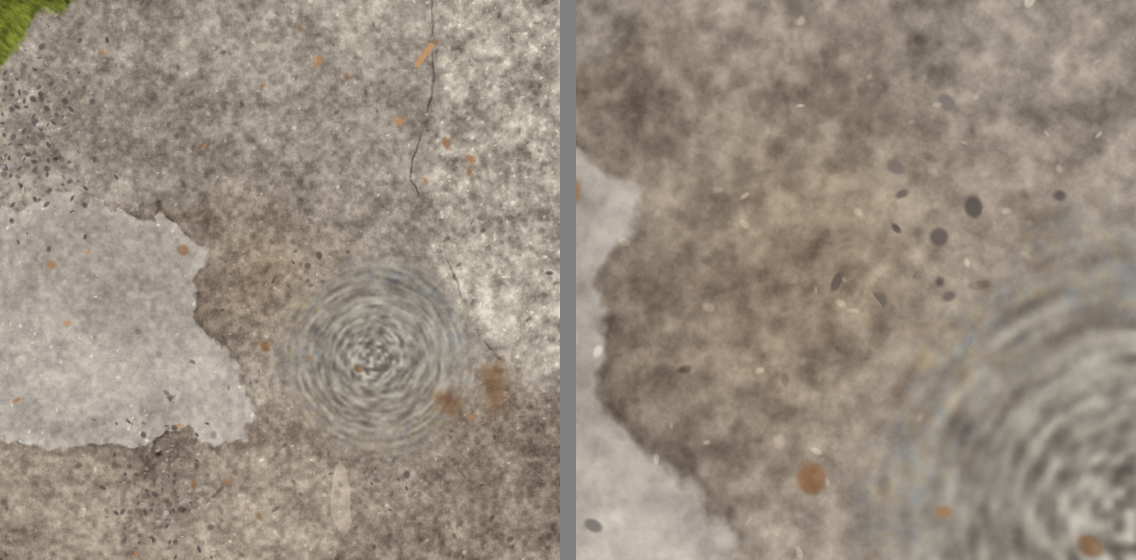
Left, the full canvas; right, a detail of the centre.
Give the GLSL for this texture, as a Shadertoy shader.

```glsl
#define DARK vec3(0.40, 0.36, 0.33)
#define LIGHT vec3(0.77, 0.73, 0.67)
#define GRASS vec3(0.40, 0.43, 0.17)
#define RUST vec3(0.62, 0.42, 0.26)
#define BASE_TONE 0.57
#define GRIT 1.25
#define SWIRL_CENTER vec2(0.67, 0.36)
#define SWIRL_RADIUS 0.19

float hash(vec2 p) {
    vec3 q = fract(vec3(p.xyx) * 0.1031);
    q += dot(q, q.yzx + 33.33);
    return fract((q.x + q.y) * q.z);
}

float noise(vec2 p) {
    vec2 i = floor(p), f = fract(p);
    f = f * f * (3.0 - 2.0 * f);
    return mix(mix(hash(i), hash(i + vec2(1, 0)), f.x),
               mix(hash(i + vec2(0, 1)), hash(i + vec2(1, 1)), f.x), f.y);
}

mat2 rotation(float a) {
    return mat2(cos(a), sin(a), -sin(a), cos(a));
}

// Fractal noise, centred on zero
float fbm(vec2 p) {
    float sum = 0.0, amp = 0.5;
    for (int i = 0; i < 5; i++) {
        sum += amp * (noise(p) - 0.5);
        p = rotation(0.65) * p * 2.03 + 17.3;
        amp *= 0.55;
    }
    return sum;
}

float blob(vec2 p, vec2 center, vec2 size) {
    vec2 q = (p - center) / size;
    return exp(-dot(q, q));
}

float segment(vec2 p, vec2 a, vec2 b) {
    vec2 ab = b - a;
    return length(p - a - ab * clamp(dot(p - a, ab) / dot(ab, ab), 0.0, 1.0));
}

// Scattered oval chips: x is coverage, y is a random shade
vec2 chips(vec2 p, float cells, float density) {
    vec2 g = p * cells, result = vec2(0.0, 0.5);
    float soft = 0.1 + cells / iResolution.y;
    for (int k = 0; k < 9; k++) {
        vec2 id = floor(g) + vec2(k % 3, k / 3) - 1.0;
        if (hash(id + cells) > density) continue;
        float shade = hash(id + 71.7);
        vec2 d = g - id - 0.2 - 0.6 * vec2(hash(id + 3.1), hash(id + 9.4));
        d = rotation(6.28 * shade) * d;
        d.y *= 1.0 + 1.3 * hash(id + 5.8);
        float radius = 0.2 + 0.3 * hash(id + 23.0);
        float cover = smoothstep(radius + soft, radius - soft, length(d));
        if (cover > result.x) result = vec2(cover, shade);
    }
    return result;
}

// Noise smeared along circular arcs
float swirlStreaks(vec2 d) {
    float sum = 0.0;
    for (int i = -3; i <= 3; i++)
        sum += noise(rotation(float(i) * 0.035) * d * 150.0 + 60.0) - 0.5;
    return sum / 7.0;
}

void mainImage(out vec4 fragColor, in vec2 fragCoord) {
    vec2 p = fragCoord / iResolution.y;
    vec2 warp = vec2(fbm(p * 9.0), fbm(p * 9.0 + 40.0));
    vec2 w = p + 0.11 * warp;
    float fine = fbm(p * 95.0), mid = fbm(p * 22.0);

    // Worn concrete, coarser on the right and dirtier below
    float tone = BASE_TONE + 0.7 * fbm(p * 4.0) + 0.65 * mid + GRIT * 0.75 * fine;
    float coarse = smoothstep(0.74, 0.80, w.x) * smoothstep(0.32, 0.42, w.y);
    tone += coarse * (0.08 + 1.1 * fbm(p * 45.0 + 8.0) + 0.6 * fbm(p * 8.0 + 3.0));
    float low = smoothstep(0.36, 0.24, w.y);
    float corner = low * smoothstep(0.72, 0.88, w.x);
    float stain = blob(w, vec2(0.46, 0.51), vec2(0.14, 0.13));
    stain = max(stain, 0.8 * blob(w, vec2(0.34, 0.62), vec2(0.11, 0.03)));
    tone -= 0.10 * low + 0.22 * corner + 0.42 * stain;

    // Pale plaster with ragged edges and flaked holes
    float edge = min(min(0.635 - w.y, w.y - 0.225), 0.88 * (0.30 + 0.46 * (0.62 - w.y) - w.x));
    edge += 0.035 * mid;
    float plaster = smoothstep(-0.004, 0.007, edge);
    float holeZone = blob(p, vec2(0.23, 0.28), vec2(0.13, 0.07)) + blob(p, vec2(0.23, 0.64), vec2(0.12, 0.04));
    plaster *= 1.0 - smoothstep(0.13, 0.17, fbm(p * 17.0 + 6.0) * holeZone + 0.02 * mid);
    float rim = plaster * smoothstep(0.035, 0.005, edge) * smoothstep(0.42, 0.1, abs(w.x - 0.1));
    float plasterTone = 0.73 + 0.5 * fbm(p * 6.0) + 0.4 * mid + GRIT * 0.5 * fine + 0.18 * rim;
    tone = mix(tone, plasterTone, plaster);
    tone -= 0.22 * (1.0 - plaster) * smoothstep(-0.02, 0.0, edge);
    float scrap = smoothstep(0.4, 0.5, blob(p + 0.04 * warp, vec2(0.61, 0.11), vec2(0.025, 0.07)));
    tone = mix(tone, 0.82 + 0.5 * mid + 0.5 * fine, scrap);

    // Crack running down the right side
    vec2 path[6] = vec2[6](vec2(0.77, 1.0), vec2(0.765, 0.78), vec2(0.73, 0.69),
                           vec2(0.79, 0.58), vec2(0.84, 0.42), vec2(0.89, 0.35));
    float crack = 1.0;
    for (int i = 0; i < 5; i++) crack = min(crack, segment(p + 0.04 * warp, path[i], path[i + 1]));
    tone -= 0.45 * smoothstep(0.004, 0.0, crack) * smoothstep(-0.15, 0.1, mid);
    tone -= 0.12 * smoothstep(0.025, 0.0, crack);

    // Gravel pockets, pits and bright crumbs
    float gravel = blob(w, vec2(0.06, 0.77), vec2(0.09, 0.13)) + blob(w, vec2(0.31, 0.13), vec2(0.075, 0.11));
    gravel += 0.4 * blob(w, vec2(0.72, 0.17), vec2(0.09, 0.06)) + 0.35 * blob(w, vec2(0.54, 0.52), vec2(0.04, 0.06));
    vec2 stones = chips(p, 75.0, 0.85 * gravel);
    tone -= 0.18 * min(gravel, 1.0);
    tone = mix(tone, stones.y * stones.y * 1.1 - 0.15, 0.85 * stones.x);
    vec2 pits = chips(p, 62.0, 0.06 + 0.1 * coarse + 0.05 * low);
    tone -= 0.4 * pits.x * pits.y * (1.0 - 0.6 * plaster);
    vec2 crumbs = chips(p + 5.0, 125.0, 0.035 + 0.12 * coarse + 0.08 * gravel);
    tone += 0.5 * crumbs.x * crumbs.y;

    // Smeared disc of circular streaks
    vec2 d = p - SWIRL_CENTER;
    float r = length(d);
    float disc = 0.9 * smoothstep(SWIRL_RADIUS * 1.08, SWIRL_RADIUS * 0.72, r + 0.08 * warp.x);
    float streaks = swirlStreaks(d);
    tone = mix(tone, 0.42 + 0.5 * fbm(p * 5.0) + 1.3 * streaks + 0.3 * fine, disc);

    // Tints: warm dirt, cool plaster and stones, iridescent disc rim
    vec3 color = mix(DARK, LIGHT, clamp(tone, -0.5, 1.35));
    color *= mix(vec3(1.0), vec3(1.03, 0.99, 0.93), (1.0 - plaster) * clamp(stain + 0.5 * low, 0.0, 1.0));
    color *= mix(vec3(1.0), vec3(0.97, 1.0, 1.07), max(0.35 * plaster, 0.7 * stones.x));
    float ring = disc * smoothstep(0.08, 0.18, r);
    color += vec3(0.22, 0.03, -0.22) * swirlStreaks(d + 3.0) * ring;
    color *= mix(vec3(1.0), vec3(0.97, 1.0, 1.02), disc);
    float rust = blob(w, vec2(0.88, 0.30), vec2(0.025)) + blob(w, vec2(0.80, 0.26), vec2(0.02));
    color = mix(color, RUST * 0.75, 0.65 * rust);
    vec2 flakes = chips(p + 9.0, 48.0, 0.012);
    color = mix(color, RUST * (0.8 + 0.5 * flakes.y), 0.6 * flakes.x);
    float straw = segment(p, vec2(0.745, 0.885), vec2(0.77, 0.918));
    color = mix(color, vec3(0.74, 0.58, 0.42), smoothstep(0.007, 0.004, straw));

    // Grass in the upper left corner
    float grass = smoothstep(0.015, -0.02, w.x + 0.95 * (1.0 - w.y) - 0.11);
    float blades = fbm(rotation(0.7) * p * vec2(60.0, 150.0));
    color = mix(color, GRASS * (1.0 + 0.9 * blades + 0.5 * mid), grass);

    fragColor = vec4(clamp(color, 0.0, 1.0), 1.0);
}
```
